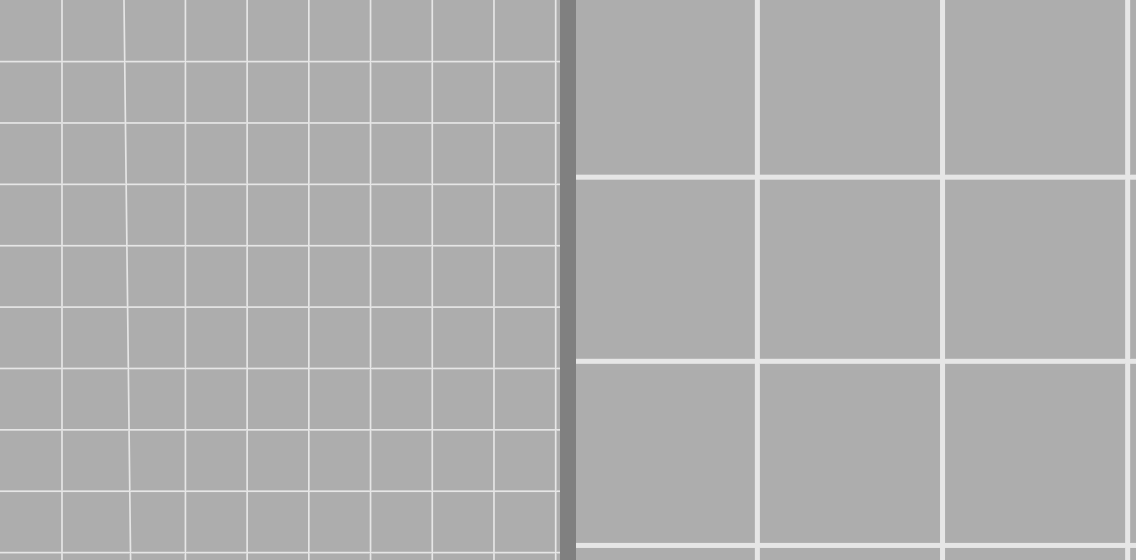
Left: the whole. Right: its middle third, enlarged.
A WebGL 2 fragment shader for this pattern:

```glsl
#version 300 es
precision highp float;

uniform vec2 u_resolution;
out vec4 outColor;

#define PITCH vec2(0.1102, 0.1096)
#define ORIGIN vec2(0.0005, 0.0004)
#define LINE_WIDTH 0.0030
#define TILTED_COLUMN 2.0
#define TILT_OFFSET 0.0005
#define TILT_SLOPE 0.0118
#define GROUND_COLOR vec3(0.68)
#define LINE_COLOR vec3(0.90)

// Share of a pixel covered by a line whose centre lies at the given distance
float lineCoverage(float dist, float pixel) {
    float halfWidth = 0.5 * LINE_WIDTH;
    float upper = min(dist + 0.5 * pixel, halfWidth);
    float lower = max(dist - 0.5 * pixel, -halfWidth);
    return clamp((upper - lower) / pixel, 0.0, 1.0);
}

void main() {
    vec2 pixel = 1.0 / u_resolution;
    vec2 uv = gl_FragCoord.xy * pixel;

    // Measure from the upper left corner
    vec2 pos = vec2(uv.x, 1.0 - uv.y);

    // Nearest line on each axis; the outer border has none
    vec2 index = max(round((pos - ORIGIN) / PITCH), 1.0);
    vec2 dist = pos - (ORIGIN + index * PITCH);

    // One column line leans to the right on its way down
    if (index.x == TILTED_COLUMN) {
        dist.x -= TILT_OFFSET + TILT_SLOPE * pos.y;
    }

    float grid = max(lineCoverage(dist.x, pixel.x), lineCoverage(dist.y, pixel.y));
    outColor = vec4(mix(GROUND_COLOR, LINE_COLOR, grid), 1.0);
}
```
